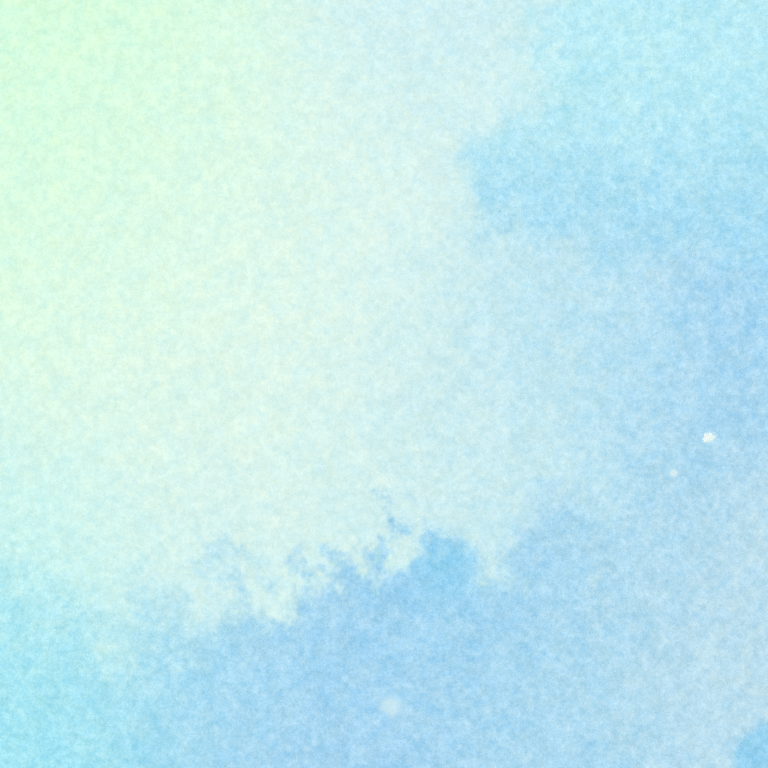
A three.js fragment shader for this background:

```glsl
varying vec2 vUv;

float hash(vec2 p) {
  vec3 q = fract(vec3(p.xyx) * 0.1031);
  q += dot(q, q.yzx + 33.33);
  return fract((q.x + q.y) * q.z);
}

float valueNoise(vec2 p) {
  vec2 cell = floor(p);
  vec2 f = fract(p);
  f = f * f * (3.0 - 2.0 * f);
  float low = mix(hash(cell), hash(cell + vec2(1.0, 0.0)), f.x);
  float high = mix(hash(cell + vec2(0.0, 1.0)), hash(cell + 1.0), f.x);
  return mix(low, high, f.y);
}

// Layered noise centred on zero; each octave is turned and scaled
float fbm(vec2 p, float gain) {
  float sum = 0.0;
  float amplitude = 0.5;
  for (int i = 0; i < 5; i++) {
    sum += amplitude * (valueNoise(p) - 0.5);
    p = mat2(1.6, 1.2, -1.2, 1.6) * p + 17.3;
    amplitude *= gain;
  }
  return sum;
}

// Accumulates a colour pool with a soft weight
void addPool(inout vec4 pools, vec2 p, vec2 center, float radius, vec3 color) {
  vec2 d = (p - center) / radius;
  float weight = exp(-dot(d, d)) + 0.0001;
  pools += vec4(color * weight, weight);
}

float speck(vec2 p, vec2 center, float radius, float rag) {
  float d = length(p - center) + rag * radius;
  return 1.0 - smoothstep(radius * 0.4, radius, d);
}

// Pale ground running from mint to soft blue
vec3 paleGround(vec2 p) {
  vec4 pools = vec4(0.0);
  addPool(pools, p, vec2(0.03, 0.95), 0.25, vec3(0.84, 0.995, 0.87));
  addPool(pools, p, vec2(0.14, 0.72), 0.24, vec3(0.865, 0.99, 0.90));
  addPool(pools, p, vec2(0.44, 0.70), 0.24, vec3(0.87, 0.965, 0.94));
  addPool(pools, p, vec2(0.28, 0.47), 0.23, vec3(0.875, 0.97, 0.925));
  addPool(pools, p, vec2(0.60, 0.94), 0.17, vec3(0.81, 0.94, 0.955));
  addPool(pools, p, vec2(0.02, 0.27), 0.16, vec3(0.79, 0.96, 0.945));
  addPool(pools, p, vec2(0.34, 0.26), 0.16, vec3(0.82, 0.945, 0.945));
  addPool(pools, p, vec2(0.62, 0.45), 0.18, vec3(0.785, 0.92, 0.945));
  addPool(pools, p, vec2(0.73, 0.61), 0.15, vec3(0.74, 0.90, 0.955));
  addPool(pools, p, vec2(0.95, 0.55), 0.19, vec3(0.66, 0.845, 0.95));
  return pools.rgb / pools.a;
}

// Aqua wash with a ragged left and lower edge
vec3 upperWash(vec3 base, vec2 p, float rag) {
  float left = 0.60 + 0.075 * smoothstep(0.80, 0.90, p.y);
  float bottom = 0.685 - 0.22 * max(p.x - 0.68, 0.0);
  float across = smoothstep(-0.03, 0.09, p.x - left + rag * 0.14);
  float up = smoothstep(-0.03, 0.05, p.y - bottom + rag * 0.12);
  vec3 wash = mix(vec3(0.665, 0.87, 0.955), vec3(0.725, 0.925, 0.965),
                  smoothstep(0.66, 0.92, p.y));
  return mix(base, wash, across * up * 0.92);
}

// Blue wash with a wandering top edge, softer toward both sides
vec3 lowerWash(vec3 base, vec2 p, float rag) {
  float top = 0.215 - 0.015 * smoothstep(0.15, 0.24, p.x)
            + 0.10 * smoothstep(0.36, 0.55, p.x)
            + 0.12 * smoothstep(0.62, 1.0, p.x);
  float softness = mix(0.04, 0.13, smoothstep(0.55, 0.9, p.x))
                 + 0.07 * (1.0 - smoothstep(0.15, 0.42, p.x));
  float coverage = smoothstep(-softness, softness, top - p.y + rag * 0.22);
  vec4 pools = vec4(0.0);
  addPool(pools, p, vec2(0.02, 0.02), 0.18, vec3(0.63, 0.90, 0.955));
  addPool(pools, p, vec2(0.06, 0.17), 0.13, vec3(0.70, 0.92, 0.95));
  addPool(pools, p, vec2(0.26, 0.16), 0.15, vec3(0.67, 0.87, 0.945));
  addPool(pools, p, vec2(0.42, 0.08), 0.19, vec3(0.66, 0.84, 0.95));
  addPool(pools, p, vec2(0.56, 0.24), 0.15, vec3(0.62, 0.83, 0.945));
  addPool(pools, p, vec2(0.70, 0.10), 0.17, vec3(0.67, 0.855, 0.945));
  addPool(pools, p, vec2(0.78, 0.33), 0.15, vec3(0.68, 0.855, 0.94));
  addPool(pools, p, vec2(0.95, 0.17), 0.19, vec3(0.745, 0.88, 0.935));
  vec3 color = mix(base, pools.rgb / pools.a, coverage);
  vec2 d = p - vec2(0.585, 0.265);
  float cyanStain = exp(-dot(d, d) / 0.0022);
  return mix(color, vec3(0.56, 0.83, 0.95), cyanStain * coverage * 0.6);
}

void main() {
  vec2 p = vUv;
  float rag = fbm(p * 14.0 + 4.0, 0.68);
  float cloud = fbm(p * 5.0 + 31.0, 0.55);
  vec3 color = paleGround(p + 0.05 * vec2(cloud, rag));
  color = upperWash(color, p, rag);
  color = lowerWash(color, p, rag);

  // Darker stain in the lower right corner
  float corner = length(p - vec2(1.0, 0.01)) + rag * 0.04;
  color = mix(color, vec3(0.55, 0.81, 0.94), 0.75 * (1.0 - smoothstep(0.035, 0.06, corner)));

  // Paper grain, strongest in the blue pigment
  float pigment = smoothstep(0.0, 0.22, 0.88 - color.r);
  float fine = fbm(p * 120.0, 0.85);
  float mottle = fbm(p * 38.0 + 51.0, 0.7);
  float tint = fbm(p * 70.0 + 73.0, 0.75);
  color += fine * mix(0.075, 0.125, pigment) * vec3(1.1, 0.75, 0.55);
  color += mottle * mix(0.025, 0.06, pigment) * vec3(1.2, 0.7, 0.4);
  color += tint * 0.05 * vec3(0.9, 0.1, -0.8);

  // Pale drops
  float drops = speck(p, vec2(0.924, 0.43), 0.010, fine);
  drops = max(drops, 0.6 * speck(p, vec2(0.877, 0.384), 0.007, fine));
  drops = max(drops, 0.45 * speck(p, vec2(0.51, 0.081), 0.017, fine));
  color = mix(color, vec3(0.93, 0.98, 0.96), drops);
  gl_FragColor = vec4(clamp(color, 0.0, 1.0), 1.0);
}
```
